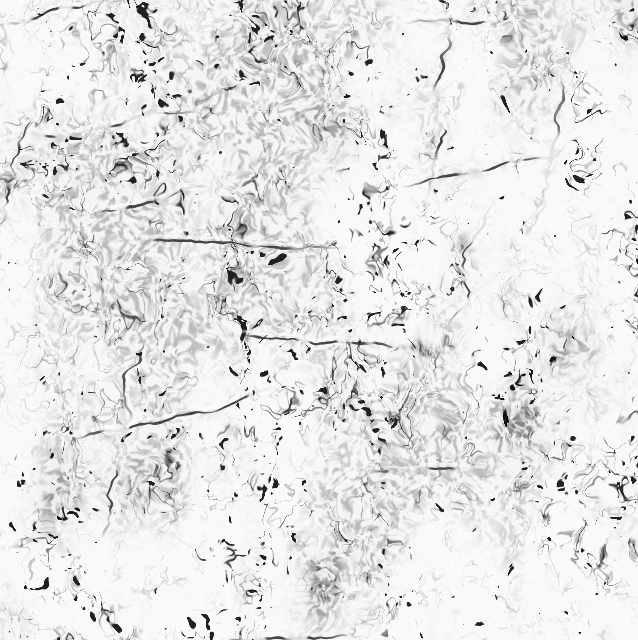
Write a Shadertoy shader that draws this texture.

```glsl
// Weathered white plaster: pale grey wash in upright drifts, fine curled
// wrinkles, clustered black flecks and a few long broken cracks.
// Layers of warped value noise are summed as ink and taken from white.

#define PAPER 0.988
#define WASH 0.23
#define WRINKLE 0.50
#define FLECK 0.86
#define CRACK 0.72
#define STAIN 0.42
#define SOFT 0.0021
#define CRACKS 15
#define STAINS 9
#define SEED 17.0

float hash(vec2 p) {
    vec3 q = fract(p.xyx * 0.1031);
    q += dot(q, q.yzx + 33.33);
    return fract((q.x + q.y) * q.z);
}

float noise(vec2 p) {
    vec2 i = floor(p), f = fract(p);
    f = f * f * (3.0 - 2.0 * f);
    return mix(mix(hash(i), hash(i + vec2(1, 0)), f.x),
               mix(hash(i + vec2(0, 1)), hash(i + vec2(1, 1)), f.x), f.y);
}

// Octaves are turned against each other to hide the lattice
float fbm(vec2 p, int octaves) {
    float sum = 0.0, total = 0.0, amp = 0.5;
    for (int i = 0; i < octaves; i++) {
        sum += amp * noise(p);
        total += amp;
        amp *= 0.5;
        p = mat2(0.8, 0.6, -0.6, 0.8) * p * 2.03 + 11.7;
    }
    return sum / total;
}

// Thin contour line of a noise field
float wrinkle(vec2 p, float width) {
    return 1.0 - smoothstep(0.0, width, abs(fbm(p, 3) - 0.5));
}

// Broken line: x = dark ink, y = pale worn edge beside it
vec2 crack(vec2 p, float id, bool upright, float grain) {
    vec2 q = p - vec2(hash(vec2(id, 1.0)), hash(vec2(id, 2.0)));
    if (upright) q = q.yx;
    float reach = mix(0.07, 0.22, hash(vec2(id, 3.0)));
    float slope = mix(-0.06, 0.30, hash(vec2(id, 4.0)));
    float bend = upright ? 0.085 : 0.028;
    float off = q.y - slope * q.x - bend * (fbm(vec2(q.x * 15.0, id * 7.3), 4) - 0.5);
    float ends = 1.0 - smoothstep(0.5, 1.0, abs(q.x) / reach);
    float gaps = smoothstep(0.32, 0.65, noise(vec2(q.x * 48.0, id * 3.1)));
    float width = 0.0017 * noise(vec2(q.x * 75.0, id * 5.7));
    float line = 1.0 - smoothstep(width, width + SOFT, abs(off));
    float halo = exp(-abs(off) * 110.0) * grain * 0.22;
    float pale = 1.0 - smoothstep(0.001, 0.001 + SOFT, abs(off - 0.0065));
    return ends * vec2(max(line * (0.15 + 0.85 * gaps), halo), pale);
}

// Smoky patch with a ragged rim; every fourth is small and dark
float stain(vec2 p, float id, bool small, float grain) {
    vec2 q = p - vec2(hash(vec2(id, 6.0)), hash(vec2(id, 7.0)));
    q += 0.03 * (vec2(noise(p * 40.0), noise(p * 40.0 + 9.0)) - 0.5);
    vec2 radius = small ? vec2(0.013, 0.010) : vec2(0.035, 0.055);
    q /= radius;
    return exp(-dot(q, q)) * (small ? 0.5 + 0.9 * grain : 0.1 + 0.75 * grain);
}

void mainImage(out vec4 fragColor, in vec2 fragCoord) {
    vec2 uv = fragCoord / iResolution.y;
    vec2 p = uv + SEED;
    vec2 warped = p + 0.045 * (vec2(fbm(p * 22.0, 3), fbm(p * 22.0 + 40.0, 3)) - 0.5);

    // Upright drifts decide where the surface is worn
    float drift = smoothstep(0.40, 0.66, fbm(p * vec2(7.0, 3.0), 5));
    float column = smoothstep(0.43, 0.62, fbm(warped * vec2(13.0, 5.0) + 60.0, 4));
    float grain = smoothstep(0.36, 0.82, fbm(warped * vec2(165.0, 135.0), 2));

    // Grey wash
    float ink = 0.022 * fbm(p * 210.0, 2) + drift * (0.015 + WASH * grain);

    // Wrinkles in two sizes, interrupted along their length
    float gate = smoothstep(0.42, 0.78, noise(warped * vec2(42.0, 34.0) + 5.0));
    float coarse = wrinkle(warped * vec2(34.0, 25.0), 0.030);
    float fine = wrinkle(warped * vec2(66.0, 50.0) + 20.0, 0.050);
    float worn = 0.25 + 0.75 * max(drift, column);
    ink += WRINKLE * worn * gate * (coarse + 0.55 * fine);

    // Flecks crowd into the columns and thicken some wrinkles
    float clump = 0.65 * noise(warped * vec2(92.0, 66.0)) + 0.35 * noise(warped * 185.0);
    float limit = mix(0.86, 0.735, column);
    float fleck = smoothstep(limit, limit + 0.07, clump);
    float stroke = coarse * column * smoothstep(0.66, 0.82, noise(warped * 72.0 + 3.0));
    ink = mix(ink, FLECK, max(fleck, stroke));

    // Stains
    for (int i = 0; i < STAINS; i++)
        ink += STAIN * stain(uv, SEED + float(i) * 3.7, i % 4 == 3, grain);

    // Cracks, mostly level and some upright
    for (int i = 0; i < CRACKS; i++) {
        vec2 mark = crack(uv, SEED + float(i) * 5.3, i % 3 == 2, grain);
        ink *= 1.0 - 0.65 * mark.y;
        ink = max(ink, CRACK * mark.x);
    }

    fragColor = vec4(vec3(PAPER - clamp(ink, 0.0, 0.93)), 1.0);
}
```
